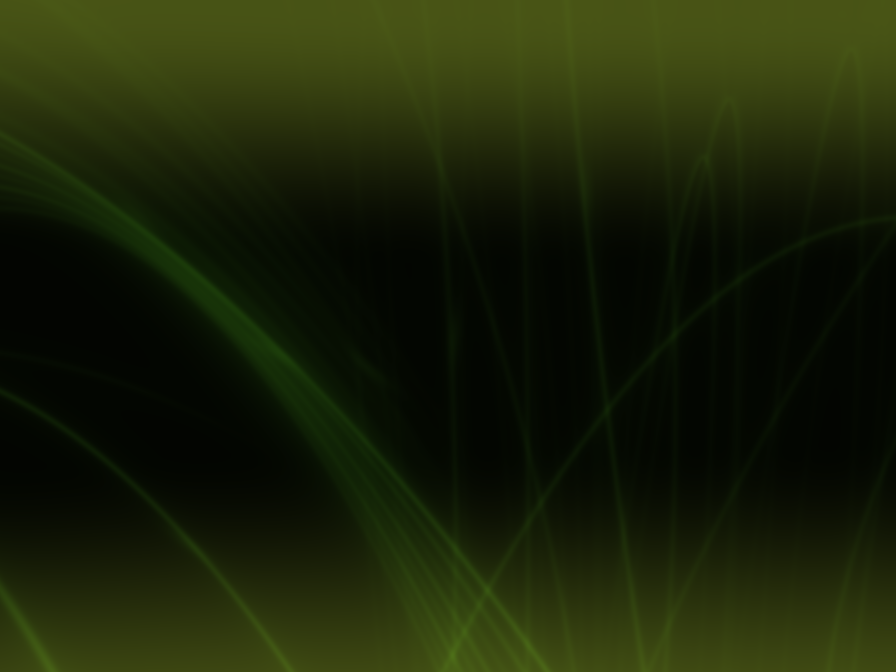
Write a Shadertoy shader that draws this background.

```glsl
const vec3 DARK = vec3(0.010, 0.020, 0.003);
const vec3 OLIVE = vec3(0.270, 0.305, 0.080);
const vec3 BLADE = vec3(0.050, 0.110, 0.018);
const vec2 TOP_FADE = vec2(0.60, 0.98);
const vec2 BOTTOM_FADE = vec2(-0.10, 0.34);
const float BLADE_WIDTH = 0.0055;
const int FAN_COUNT = 8;
const int OUTER_COUNT = 7;
const int FIBRE_COUNT = 22;

// Coefficients of x = a + b*y + c*y*y
const vec3 STEMS[7] = vec3[7](
    vec3(0.958, -0.155, 0.040), vec3(0.675, 0.030, -0.075),
    vec3(0.854, -0.160, -0.138), vec3(0.785, 0.010, -0.025),
    vec3(0.990, 0.075, -0.093), vec3(0.965, 0.420, 0.200),
    vec3(1.233, 0.130, 0.470));
const vec2 HOOK_TIPS[3] = vec2[3](
    vec2(1.085, 0.852), vec2(1.047, 0.766), vec2(1.267, 0.927));
// Centre and angle of each bright node
const vec3 NODES[6] = vec3[6](
    vec3(0.873, 0.720, 1.65), vec3(0.677, 0.500, 1.50),
    vec3(0.280, 0.190, -0.65), vec3(0.410, 0.475, -0.55),
    vec3(0.205, 0.680, -0.70), vec3(0.555, 0.447, -0.70));

float hash(float n) {
    n = fract(n * 0.1031);
    n *= n + 33.33;
    return fract(n * (n + n));
}

// Approximate distance to y = a + b*x + c*x*x
float curveDistance(vec2 p, vec3 k) {
    float slope = k.y + 2.0 * k.z * p.x;
    return (p.y - k.x - p.x * (k.y + k.z * p.x)) / sqrt(1.0 + slope * slope);
}

// Soft core with a wider halo
float strand(float d, float width) {
    float core = d / width;
    return 0.65 * exp(-core * core) + 0.35 * exp(-abs(core) * 0.3);
}

float leftFan(vec2 p) {
    vec2 q = p - vec2(0.4, 0.0);
    float light = 0.0;
    for (int i = 0; i < FAN_COUNT; i++) {
        float id = float(i);
        float t = id / float(FAN_COUNT - 1);
        vec3 k = vec3(mix(0.494, 0.43, t), -mix(0.975, 1.29, t), -mix(0.52, 1.6, t));
        float weight = i == 0 ? 0.9 : 0.20 + 0.35 * hash(id + 4.0);
        light += weight * strand(curveDistance(q, k), BLADE_WIDTH);
    }
    for (int i = 0; i < OUTER_COUNT; i++) {
        float id = float(i);
        float t = id / float(OUTER_COUNT - 1);
        vec3 k = vec3(mix(0.52, 0.72, t), -1.0 - 0.3 * hash(id + 21.0), -0.7);
        float weight = 0.22 * (1.0 - smoothstep(0.35, 0.75, p.x));
        light += weight * strand(curveDistance(q, k), BLADE_WIDTH * 1.5);
    }
    // Haze where the blades cross
    float across = curveDistance(q, vec3(0.47, -1.1, -0.8)) / 0.075;
    float along = q.x / 0.25;
    return light + 0.40 * exp(-across * across - along * along);
}

float arches(vec2 p) {
    float light = 0.85 * strand(curveDistance(p, vec3(0.418, -0.479, -1.12)), BLADE_WIDTH);
    light += 0.55 * strand(curveDistance(p - vec2(1.36, 0.0), vec3(0.677, 0.0, -1.38)), BLADE_WIDTH);
    light += 1.1 * strand(curveDistance(p, vec3(0.123, -1.45, -1.6)), BLADE_WIDTH * 1.6);
    float faint = strand(curveDistance(p, vec3(0.475, -0.15, -0.55)), BLADE_WIDTH);
    return light + 0.22 * faint * (1.0 - smoothstep(0.1, 0.45, p.x));
}

float stems(vec2 p) {
    float light = 0.0;
    for (int i = 0; i < STEMS.length(); i++) {
        float weight = i == 0 ? 0.55 : 0.32;
        light += weight * strand(curveDistance(p.yx, STEMS[i]), BLADE_WIDTH);
    }
    for (int i = 0; i < FIBRE_COUNT; i++) {
        float id = float(i);
        float root = 0.55 + 0.85 * hash(id + 51.0);
        vec3 k = vec3(root, 0.35 * (root - 0.9), 0.2 * (hash(id + 87.0) - 0.5));
        light += 0.07 * strand(curveDistance(p.yx, k), BLADE_WIDTH * 0.9);
    }
    return light;
}

// Narrow leaning loops that fade below their tips
float hooks(vec2 p) {
    float light = 0.0;
    for (int i = 0; i < HOOK_TIPS.length(); i++) {
        vec2 q = p - HOOK_TIPS[i];
        q.x -= 0.1 * q.y;
        float d = curveDistance(q, vec3(0.0, 0.0, -150.0));
        light += 0.5 * strand(d, BLADE_WIDTH) * exp(-2.8 * abs(q.y));
    }
    return light;
}

float nodes(vec2 p) {
    float light = 0.0;
    for (int i = 0; i < NODES.length(); i++) {
        vec2 q = p - NODES[i].xy;
        float c = cos(NODES[i].z), s = sin(NODES[i].z);
        q = vec2(c * q.x + s * q.y, c * q.y - s * q.x) / vec2(0.042, 0.009);
        light += 0.32 * exp(-dot(q, q));
    }
    return light;
}

void mainImage(out vec4 fragColor, in vec2 fragCoord) {
    vec2 p = fragCoord / iResolution.y;

    // Olive bands above and below a dark centre
    float leftDim = 0.035 * exp(-3.0 * p.x);
    float top = smoothstep(TOP_FADE.x, TOP_FADE.y, p.y - leftDim);
    float bottom = 1.0 - smoothstep(BOTTOM_FADE.x, BOTTOM_FADE.y, p.y + leftDim);
    vec3 color = DARK + OLIVE * (top + bottom);

    // Blades lose contrast inside the upper band
    float light = leftFan(p) + arches(p) + stems(p) + hooks(p) + nodes(p);
    color += BLADE * light * mix(1.0, 0.4, top);
    fragColor = vec4(color, 1.0);
}
```
